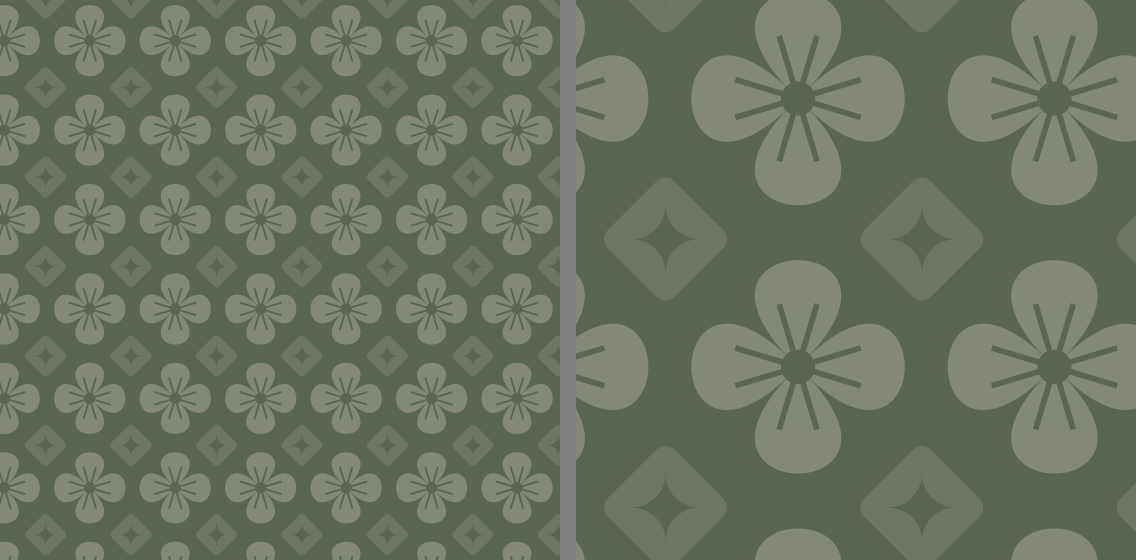
Left, the full canvas; right, a detail of the centre.
Reproduce this pattern procedurally as a Shadertoy shader.

```glsl
// Four-petal flowers alternating with rounded diamonds on muted green.

// Offset from the nearest point of a lattice through origin
vec2 repeatAround(vec2 p, vec2 origin, vec2 period) {
    return mod(p - origin + 0.5 * period, period) - 0.5 * period;
}

float coverage(float d) {
    return clamp(0.5 - d * iResolution.y, 0.0, 1.0);
}

// Teardrop along +y: x^2 = k y^2 (1 - y / len), scaled to a distance
float petalDistance(vec2 p, float len) {
    float k = 1.105;
    float f = p.x * p.x - k * p.y * p.y * (1.0 - p.y / len);
    vec2 slope = vec2(2.0 * p.x, k * p.y * (3.0 * p.y / len - 2.0));
    return f / max(length(slope), 1e-4);
}

float flowerDistance(vec2 p) {
    // Fold all petals and their ray pairs onto one half petal
    vec2 q = abs(p);
    q = vec2(min(q.x, q.y), max(q.x, q.y));
    float petal = petalDistance(q, 0.0635);
    float hub = length(q) - 0.0102;
    vec2 dir = vec2(sin(0.293), cos(0.293));
    float across = abs(q.x * dir.y - q.y * dir.x) - 0.0017;
    float ray = max(across, dot(q, dir) - 0.039);
    return max(petal, -min(hub, ray));
}

float diamondDistance(vec2 p) {
    // Rounded square turned by 45 degrees
    vec2 turned = abs(vec2(p.x + p.y, p.x - p.y)) * 0.70711;
    vec2 edge = turned - 0.0203;
    float square = length(max(edge, 0.0)) + min(max(edge.x, edge.y), 0.0) - 0.0078;

    // Four-point star bounded by concave arcs
    vec2 q = abs(p);
    float reach = 0.0202;
    float star = max(reach - length(q - reach), max(q.x, q.y) - reach);
    return max(square, -star);
}

void mainImage(out vec4 fragColor, in vec2 fragCoord) {
    vec2 uv = fragCoord / iResolution.y;
    vec2 period = vec2(0.1526, 0.1597);
    vec2 flowerOrigin = vec2(0.4655, 0.608);
    vec2 diamondOrigin = flowerOrigin + vec2(0.0737, -0.0837);

    vec3 color = vec3(0.357, 0.400, 0.314);
    float diamond = diamondDistance(repeatAround(uv, diamondOrigin, period));
    color = mix(color, vec3(0.430, 0.463, 0.380), coverage(diamond));
    float flower = flowerDistance(repeatAround(uv, flowerOrigin, period));
    color = mix(color, vec3(0.514, 0.537, 0.455), coverage(flower));

    fragColor = vec4(color, 1.0);
}
```
